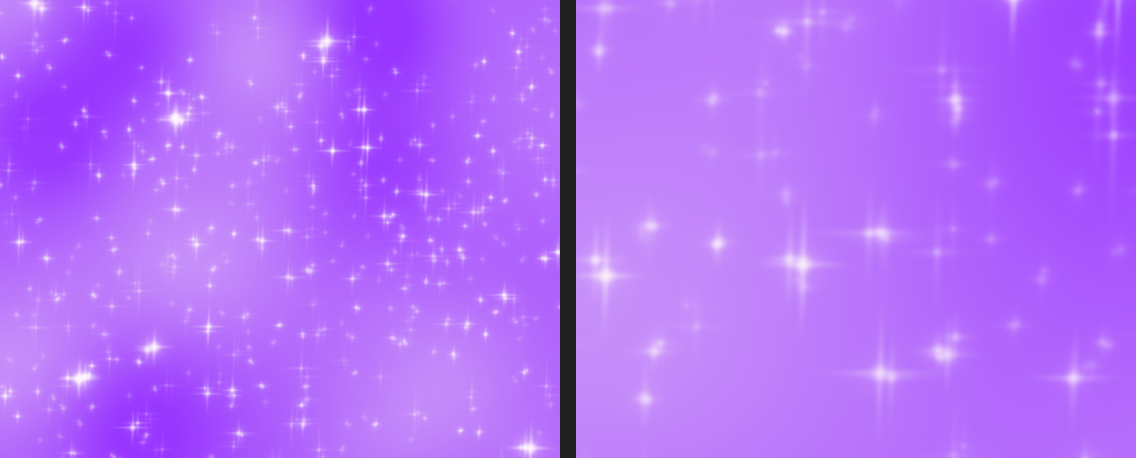
Left: the whole. Right: its middle third, enlarged.
This background is drawn by a Shadertoy shader. Its source:

```glsl
// Violet haze with soft light patches, scattered with white cross-shaped sparkles.

const vec3 DEEP_VIOLET = vec3(0.595, 0.21, 1.0);
const vec3 PALE_VIOLET = vec3(0.765, 0.535, 0.978);
const vec3 SPARKLE_WHITE = vec3(1.0, 0.97, 0.985);
const float RAY_LEAN = 0.03;
const float HAZE_CONTRAST = 1.3;

// Haze patches: centre x, centre y, radius, brightness change.
const vec4 PATCHES[11] = vec4[11](
    vec4(0.57, 0.90, 0.17, 0.42), vec4(0.00, 1.00, 0.13, 0.40),
    vec4(0.40, 0.46, 0.25, 0.36), vec4(0.03, 0.20, 0.18, 0.42),
    vec4(0.94, 0.14, 0.22, 0.40), vec4(1.22, 0.78, 0.20, 0.18),
    vec4(0.10, 0.70, 0.17, -0.52), vec4(0.30, 0.90, 0.14, -0.36),
    vec4(0.83, 0.95, 0.16, -0.45), vec4(0.84, 0.62, 0.20, -0.34),
    vec4(0.31, 0.05, 0.20, -0.52));

vec4 hash4(vec2 cell, float seed) {
    vec4 q = fract(vec4(cell.xyx, seed) * vec4(0.1031, 0.1030, 0.0973, 0.1099));
    q += dot(q, q.wzxy + 33.33);
    return fract((q.xxyz + q.yzzw) * q.zywx);
}

float valueNoise(vec2 p, float seed) {
    vec2 i = floor(p), f = fract(p);
    f = f * f * (3.0 - 2.0 * f);
    float low = mix(hash4(i, seed).x, hash4(i + vec2(1, 0), seed).x, f.x);
    float high = mix(hash4(i + vec2(0, 1), seed).x, hash4(i + vec2(1, 1), seed).x, f.x);
    return mix(low, high, f.y);
}

float bell(float x, float width) {
    return exp(-x * x / (width * width));
}

vec3 haze(vec2 p) {
    float change = 0.12 * (valueNoise(p * 5.0, 3.0) - 0.5);
    for (int i = 0; i < PATCHES.length(); i++)
        change += PATCHES[i].w * bell(length(p - PATCHES[i].xy), PATCHES[i].z);
    float level = 0.52 + HAZE_CONTRAST * change;
    return mix(DEEP_VIOLET, PALE_VIOLET, clamp(level, 0.0, 1.05));
}

// A round core with a halo and two tapering rays; reach is (across, up).
float flare(vec2 d, float core, vec2 reach, float rayWidth) {
    d.x -= RAY_LEAN * d.y;
    vec2 taper = max(1.0 - abs(d) / reach, 0.0);
    taper *= taper;
    float rays = bell(d.y, rayWidth) * taper.x + bell(d.x, rayWidth) * taper.y;
    float r = length(d);
    return 0.8 * rays + 1.5 * bell(r, core) + 0.2 * bell(r, 3.0 * core);
}

// Sparkles cluster in a broad central band, broken up by noise.
float clustering(vec2 p) {
    float band = bell(p.y - 0.5, 0.42);
    return (0.4 + 0.6 * band) * (0.2 + 1.6 * valueNoise(p * 6.0, 8.0));
}

// One jittered grid of sparkles; reach must stay below one cell.
float sparkles(vec2 p, float cells, float share, float core, vec2 reach,
               float rayWidth, vec2 gainRange, float seed) {
    vec2 home = floor(p * cells);
    float light = 0.0;
    for (int y = -1; y <= 1; y++)
    for (int x = -1; x <= 1; x++) {
        vec2 cell = home + vec2(x, y);
        vec4 place = hash4(cell, seed);
        vec4 look = hash4(cell, seed + 17.0);
        vec2 centre = (cell + place.xy) / cells;
        if (place.z > share * clustering(centre)) continue;
        vec2 size = reach * mix(vec2(0.45), vec2(1.0), look.xy);
        vec2 twin = (look.zw - 0.5) * 0.4 * reach;
        float gain = mix(gainRange.x, gainRange.y, place.w * place.w);
        vec2 d = p - centre;
        light += gain * (flare(d, core, size, rayWidth)
                 + 0.6 * flare(d - twin, 0.7 * core, 0.75 * size, rayWidth));
    }
    return light;
}

void mainImage(out vec4 fragColor, in vec2 fragCoord) {
    vec2 p = fragCoord / iResolution.y;
    float rayWidth = max(0.0025, 0.6 / iResolution.y);

    // Dust, mid-sized glints, faint long streaks and a few brilliant stars.
    float light = sparkles(p, 22.0, 0.45, 0.0042, vec2(0.03, 0.035), rayWidth, vec2(0.06, 0.42), 1.0);
    light += sparkles(p, 10.0, 0.5, 0.0052, vec2(0.06, 0.07), rayWidth, vec2(0.15, 0.8), 5.0);
    light += sparkles(p, 9.0, 0.9, 0.003, vec2(0.07, 0.1), 1.2 * rayWidth, vec2(0.1, 0.26), 11.0);
    light += sparkles(p, 4.0, 0.42, 0.0095, vec2(0.09, 0.085), 1.4 * rayWidth, vec2(0.9, 1.6), 23.0);

    // A faint veil gathers where the sparkles are dense.
    light += 0.04 * clustering(p) * bell(p.y - 0.45, 0.3);

    vec3 colour = mix(haze(p), SPARKLE_WHITE, 1.0 - exp(-light));
    fragColor = vec4(colour, 1.0);
}
```
